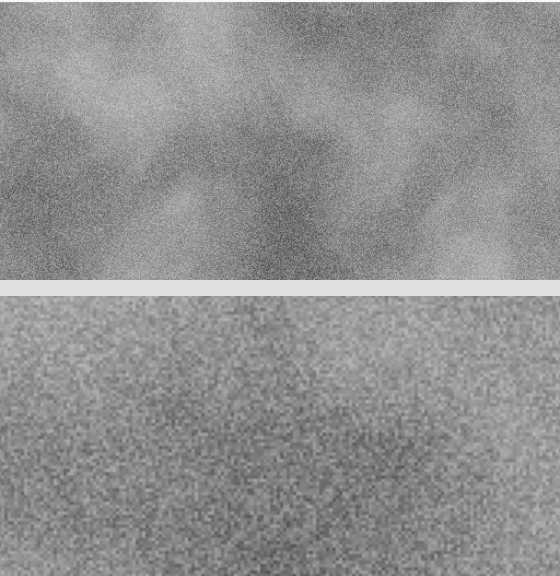
Top: the whole. Bottom: its middle third, enlarged.
This texture is drawn by a Shadertoy shader. Its source:

```glsl
// Soft grey clouds under fine film grain, with a thin pale strip along the top.

#define MEAN_GREY 0.56
#define CLOUD_CONTRAST 0.049
#define GRAIN_CONTRAST 0.06
#define GRAIN_ROWS 256.0
#define WAVES 56
#define LOWEST_FREQ 4.5
#define FREQ_GROWTH 1.055
#define ROUGHNESS 0.85
#define WARP 0.06
#define STRIP_HEIGHT 0.0078
#define STRIP_GREY 0.97

float hash(vec2 p) {
    vec3 q = fract(p.xyx * vec3(0.1031, 0.1030, 0.0973));
    q += dot(q, q.yzx + 33.33);
    return fract((q.x + q.y) * q.z);
}

// Sum of two hashes: triangular spread with unit deviation
float speck(vec2 cell) {
    return (hash(cell) + hash(cell + 571.0) - 1.0) * 2.45;
}

// Smoothly joined specks, one per cell
float grain(vec2 p) {
    vec2 cell = floor(p);
    vec2 f = smoothstep(0.0, 1.0, p - cell);
    float low = mix(speck(cell), speck(cell + vec2(1.0, 0.0)), f.x);
    float high = mix(speck(cell + vec2(0.0, 1.0)), speck(cell + 1.0), f.x);
    return mix(low, high, f.y);
}

// Layered sines in scattered directions, scaled to unit deviation
float clouds(vec2 p) {
    p += WARP * sin(p.yx * vec2(5.3, 6.1) + vec2(1.7, 0.4));
    p += 0.4 * WARP * sin(p.yx * vec2(13.7, 11.9) + vec2(4.1, 2.6));
    float sum = 0.0;
    float power = 0.0;
    float freq = LOWEST_FREQ;
    for (int i = 0; i < WAVES; i++) {
        float n = float(i);
        float angle = n * 2.39996;
        float phase = 6.2832 * hash(vec2(n + 3.0, 17.0));
        float amp = pow(freq, -ROUGHNESS);
        sum += amp * sin(freq * dot(p, vec2(cos(angle), sin(angle))) + phase);
        power += 0.5 * amp * amp;
        freq *= FREQ_GROWTH;
    }
    return sum * inversesqrt(power);
}

void mainImage(out vec4 fragColor, in vec2 fragCoord) {
    vec2 p = fragCoord / iResolution.y;

    // Clouds, with grain a little stronger in the dark parts
    float cloud = clamp(clouds(p), -2.3, 2.3);
    float noise = grain(p * GRAIN_ROWS - 0.5) * (1.0 - 0.12 * cloud);
    float grey = MEAN_GREY + CLOUD_CONTRAST * cloud + GRAIN_CONTRAST * noise;

    // Pale strip at the top edge
    float halfPixel = 0.5 / iResolution.y;
    float edge = 1.0 - STRIP_HEIGHT;
    grey = mix(grey, STRIP_GREY, smoothstep(edge - halfPixel, edge + halfPixel, p.y));

    fragColor = vec4(vec3(grey), 1.0);
}
```
